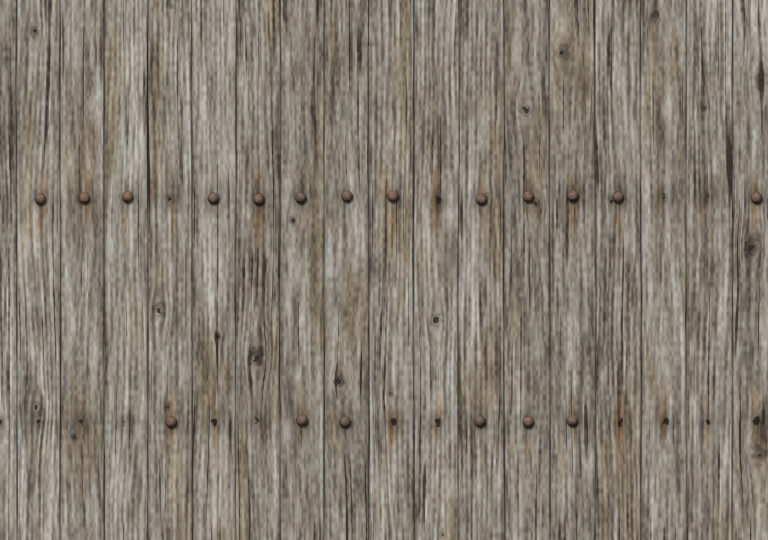
Give the GLSL for this texture, as a Shadertoy shader.

```glsl
#define PITCH 0.0828        // mean plank width, in canvas heights
#define FIRST_SEAM 0.0315
#define SEAM_WIDTH 0.0012
#define UPPER_ROW 0.634
#define LOWER_ROW 0.219
#define UPPER_NAILS 81399   // bit n set: plank n keeps its nail head
#define LOWER_NAILS 7368
#define NAIL_RADIUS 0.0103
#define KNOT_CHANCE 0.45
#define CONTRAST 0.88

const vec3 DARK_WOOD = vec3(0.30, 0.275, 0.25);
const vec3 MID_WOOD = vec3(0.53, 0.50, 0.455);
const vec3 PALE_WOOD = vec3(0.71, 0.70, 0.67);
const vec3 RUST = vec3(0.43, 0.30, 0.18);
const vec3 IRON = vec3(0.36, 0.315, 0.285);
const vec3 HOLE = vec3(0.13, 0.12, 0.115);

float hash(vec2 p) {
    vec3 q = fract(vec3(p.xyx) * 0.1031);
    q += dot(q, q.yzx + 33.33);
    return fract((q.x + q.y) * q.z);
}

float noise(vec2 p) {
    vec2 i = floor(p), f = fract(p);
    f = f * f * (3.0 - 2.0 * f);
    return mix(mix(hash(i), hash(i + vec2(1, 0)), f.x),
               mix(hash(i + vec2(0, 1)), hash(i + 1.0), f.x), f.y);
}

float fbm(vec2 p) {
    return 0.55 * noise(p) + 0.3 * noise(p * 2.1 + 17.0) + 0.15 * noise(p * 4.3 + 41.0);
}

// Planks are a little narrower on the left than on the right
float bow(float x) {
    return 0.0105 * sin(3.1416 * (x - FIRST_SEAM) / 1.325);
}

float plankX(float n) {
    float x = FIRST_SEAM + n * PITCH;
    return x - bow(x);
}

// Brightness of the weathered fibres around zero
float grain(vec2 g, float id) {
    float coarse = noise(g * vec2(80.0, 4.0)) - 0.5;
    float medium = noise(g * vec2(150.0, 9.0) + 31.0) - 0.5;
    float fine = noise(g * vec2(235.0, 20.0) + 73.0) - 0.5;
    float grit = noise(g * vec2(260.0, 110.0) + 11.0) - 0.5;
    float rings = sin(g.x * 640.0 + 10.0 * noise(g * vec2(20.0, 3.0)));
    float ringed = smoothstep(0.4, 0.9, hash(vec2(id, 6.0)));
    float cracks = smoothstep(0.77, 0.92, noise(g * vec2(205.0, 5.0) + 57.0));
    return 0.28 * coarse + 0.42 * medium + 0.58 * fine + 0.4 * grit
         + 0.13 * ringed * rings - 0.5 * cracks;
}

// Rust streak, then either a domed nail head or the hole it left
vec3 addNail(vec3 col, vec2 p, float id, float row, int mask, float aa) {
    float seed = hash(vec2(id, row * 90.0));
    vec2 centre = vec2(plankX(id + 0.5), row);
    centre += (vec2(seed, hash(vec2(seed * 91.0, id))) - 0.5) * vec2(0.008, 0.007);
    vec2 d = p - centre;
    float r = length(d);
    float reach = d.y < 0.0 ? 0.075 : 0.055;
    float streak = exp(-pow(d.x / 0.011, 2.0) - pow(d.y / reach, 2.0));
    streak *= smoothstep(0.3, 0.75, noise(p * vec2(130.0, 14.0) + id));
    col = mix(col, RUST * (0.5 + 0.75 * dot(col, vec3(0.6))), streak * (0.15 + 0.55 * seed));
    col *= 1.0 - 0.22 * exp(-r * r / 0.0005);

    if (id >= 0.0 && ((mask >> int(max(id, 0.0))) & 1) == 1) {
        vec2 s = d - vec2(0.002, -0.004);
        col *= 1.0 - 0.6 * smoothstep(NAIL_RADIUS * 1.25, NAIL_RADIUS * 0.7, length(s));
        vec2 n = d / NAIL_RADIUS;
        float dome = sqrt(max(0.0, 1.0 - dot(n, n)));
        float light = 0.3 + 0.95 * max(0.0, dot(vec3(n, dome), vec3(-0.15, 0.5, 0.85)));
        light += 0.25 * (noise(p * 300.0) - 0.5);
        vec3 head = IRON * light * mix(vec3(1.0), vec3(1.1, 0.99, 0.93), seed);
        col = mix(col, head * 1.1, smoothstep(aa, -aa, r - NAIL_RADIUS));
    } else {
        float rough = length(d * vec2(1.0, 0.65)) + 0.006 * (noise(p * 190.0) - 0.5);
        col = mix(col, HOLE, 0.85 * smoothstep(aa, -aa, rough - 0.002 - 0.003 * seed));
    }
    return col;
}

void mainImage(out vec4 fragColor, in vec2 fragCoord) {
    vec2 p = fragCoord / iResolution.y;
    float aa = 1.0 / iResolution.y;

    // Nearly straight seams between planks
    float across = (p.x + bow(p.x) - FIRST_SEAM) / PITCH;
    across += 0.04 * (noise(p * vec2(14.0, 2.5)) - 0.5);
    float id = floor(across), f = fract(across);
    float seam = min(f, 1.0 - f) * PITCH;

    // Fibres drift slowly and bend around scattered knots
    vec2 g = p + vec2(0.011 * (noise(vec2(id * 9.0 + p.x * 14.0, p.y * 3.5)) - 0.5), 0.0);
    float knotShade = 0.0, knotCore = 0.0;
    for (int i = 0; i < 3; i++) {
        vec2 key = vec2(id + 3.0, float(i) * 13.0 + 5.0);
        if (hash(key) > KNOT_CHANCE) continue;
        vec2 spot = vec2(plankX(id + mix(0.25, 0.75, hash(key + 2.7))),
                         (float(i) + hash(key + 8.1)) / 3.0);
        vec2 d = p - spot;
        float size = mix(0.004, 0.011, pow(hash(key + 4.4), 2.0));
        vec2 e = d / (size * vec2(2.2, 4.5));
        float bend = exp(-dot(e, e));
        g.x -= 0.7 * d.x * bend;
        float r = length(d * vec2(1.0, 0.8)) / size + 1.0 * (noise(p * 160.0) - 0.5);
        knotShade += 0.3 * exp(-pow((r - 1.0) / 0.4, 2.0)) + 0.1 * bend;
        knotCore = max(knotCore, smoothstep(0.65, 0.3, r));
    }
    g.y += id * 7.3;

    // Weathered tone: fibres, broad patches and plank differences
    float tone = grain(g, id) + 0.42 * (fbm(vec2(g.x * 20.0, g.y * 4.0)) - 0.5);
    tone += 0.15 * (hash(vec2(id, 2.0)) - 0.5) - knotShade;
    tone = 0.55 + CONTRAST * tone;
    vec3 col = tone < 0.5 ? mix(DARK_WOOD, MID_WOOD, max(tone * 2.0, -0.25))
                          : mix(MID_WOOD, PALE_WOOD, min(tone * 2.0 - 1.0, 1.2));
    float brown = smoothstep(0.5, 0.8, fbm(vec2(g.x * 24.0, g.y * 4.0) + 90.0));
    col *= mix(vec3(1.0), vec3(0.95, 0.91, 0.85), brown);
    col = mix(col, HOLE, 0.75 * knotCore);

    // Seam groove, broken in places, with a soft worn shoulder
    float depth = 0.3 + 0.55 * noise(vec2(floor(across + 0.5) * 5.0, p.y * 16.0));
    col *= 1.0 - 0.14 * exp(-seam / 0.003);
    col = mix(col, HOLE, depth * smoothstep(SEAM_WIDTH + aa, SEAM_WIDTH - aa, seam));

    col = addNail(col, p, id, UPPER_ROW, UPPER_NAILS, aa);
    col = addNail(col, p, id, LOWER_ROW, LOWER_NAILS, aa);
    fragColor = vec4(clamp(col, 0.0, 1.0), 1.0);
}
```
